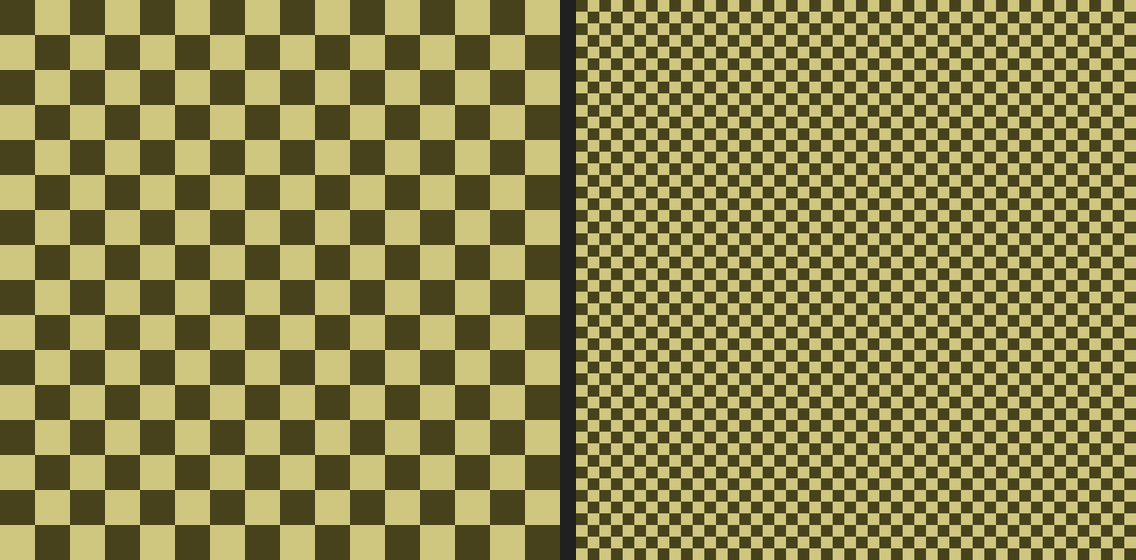
Left: one tile. Right: repeated 3 by 3.
A Shadertoy shader for this pattern:

```glsl
// Two-tone checkerboard of olive and pale khaki squares, tiling seamlessly.

const float REPEATS = 8.0;                    // light-dark pairs across and down
const vec3 DARK_OLIVE = vec3(0.28, 0.26, 0.11);
const vec3 PALE_KHAKI = vec3(0.81, 0.78, 0.50);
const float EDGE_PIXELS = 1.0;                // width of the smoothed edge

// Signed distance to the nearest cell border, in cells: positive in even cells.
vec2 borderDistance(vec2 cellPos) {
    return 0.5 - abs(mod(cellPos + 0.5, 2.0) - 1.0);
}

void mainImage(out vec4 fragColor, in vec2 fragCoord) {
    vec2 cells = vec2(2.0 * REPEATS);
    vec2 cellPos = fragCoord / iResolution.xy * cells;

    // Antialiased square wave on each axis, from -1 to 1
    vec2 halfEdge = 0.5 * EDGE_PIXELS * cells / iResolution.xy;
    vec2 wave = clamp(borderDistance(cellPos) / halfEdge, -1.0, 1.0);

    // The product alternates sign like a checkerboard, light at the lower left
    float light = 0.5 + 0.5 * wave.x * wave.y;
    fragColor = vec4(mix(DARK_OLIVE, PALE_KHAKI, light), 1.0);
}
```
